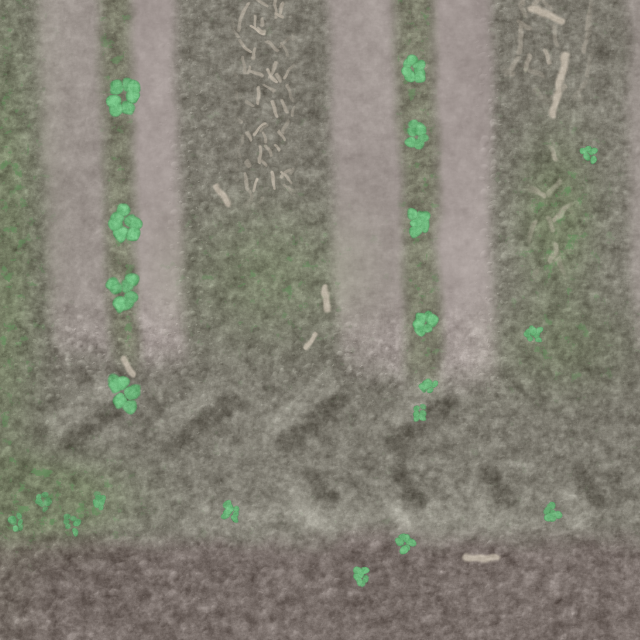
Write a WebGL 1 fragment shader that draws this texture.

```glsl
precision highp float;
uniform vec2 u_resolution;

vec2 hash2(vec2 p) {
  return fract(sin(vec2(dot(p, vec2(127.1, 311.7)), dot(p, vec2(269.5, 183.3)))) * 43758.5);
}

float corner(vec2 cell, vec2 f, vec2 o) {
  return dot(hash2(cell + o) * 2.0 - 1.0, f - o);
}

float gradientNoise(vec2 p) {
  vec2 c = floor(p), f = fract(p), u = f * f * (3.0 - 2.0 * f);
  return mix(mix(corner(c, f, vec2(0, 0)), corner(c, f, vec2(1, 0)), u.x),
             mix(corner(c, f, vec2(0, 1)), corner(c, f, vec2(1, 1)), u.x), u.y);
}

float fbm(vec2 p) {
  float sum = 0.0, amp = 1.0;
  for (int i = 0; i < 4; i++) {
    sum += amp * gradientNoise(p);
    p = p * 2.03 + 7.3;
    amp *= 0.6;
  }
  return sum;
}

float band(float v, float a, float b) {
  return smoothstep(a - 0.015, a + 0.015, v) - smoothstep(b - 0.015, b + 0.015, v);
}

float blob(vec2 p, float x, float y, float rx, float ry) {
  vec2 d = (p - vec2(x, y)) / vec2(rx, ry);
  return exp(-dot(d, d));
}

float stick(vec2 p, vec2 center, float angle, float halfLength, float width) {
  vec2 dir = vec2(cos(angle), sin(angle)), d = p - center;
  d -= dir * clamp(dot(d, dir), -halfLength, halfLength);
  return 1.0 - smoothstep(width * 0.4, width * 1.5, length(d));
}

// Signed shading of clods, lit from the upper left
float clods(vec2 q) {
  float shade = 0.0;
  for (int j = -1; j <= 1; j++) for (int i = -1; i <= 1; i++) {
    vec2 id = floor(q) + vec2(i, j), h = hash2(id);
    vec2 d = (q - id - h) * vec2(1.0, 0.8 + 0.6 * h.y);
    float r = mix(0.12, 0.55, h.x * h.x);
    shade += (1.0 - smoothstep(r * 0.65, r * 1.1, length(d))) * (0.25 + dot(d, vec2(-0.5, 0.9)) / r);
  }
  return clamp(shade, -1.2, 1.2);
}

float strawLitter(vec2 q) {
  float cover = 0.0;
  for (int j = -1; j <= 1; j++) for (int i = -1; i <= 1; i++) {
    vec2 id = floor(q) + vec2(i, j), h = hash2(id + 31.0);
    cover = max(cover, stick(q, id + h, 0.6 + 2.2 * h.y, 0.2 + 0.4 * h.x, 0.11) * (0.45 + 0.55 * hash2(id).x));
  }
  return cover;
}

float plant(vec2 p, vec2 center, float size) {
  float cover = 0.0;
  for (int i = 0; i < 7; i++) {
    vec2 h = hash2(center * 91.0 + float(i));
    float a = float(i) * 2.4 + h.x;
    vec2 leaf = center + size * (0.3 + 0.6 * h.y) * vec2(0.75 * cos(a), sin(a));
    cover = max(cover, (1.0 - smoothstep(0.2, 0.5, length(p - leaf) / size)) * (0.6 + 0.4 * h.x));
  }
  return cover;
}

void main() {
  vec2 p = gl_FragCoord.xy / u_resolution;
  float broad = fbm(p * 6.0), grain = fbm(p * 42.0), fine = fbm(p * 110.0);
  vec2 w = p + 0.006 * vec2(gradientNoise(p * 60.0), gradientNoise(p * 60.0 + 40.0));

  // Pale tracks beside the plant rows
  float x = p.x + 0.03 * (p.y - 0.7) + 0.012 * broad;
  float upper = smoothstep(0.37, 0.47, p.y + 0.05 * broad);
  float lower = 1.0 - smoothstep(0.13, 0.18, p.y + 0.04 * broad);
  float tracks = upper * (0.75 * band(x, 0.07, 0.165) + band(x, 0.208, 0.282)
    + 0.9 * band(x, 0.52, 0.628) + band(x, 0.682, 0.77) + 0.7 * smoothstep(0.97, 1.0, x));
  float gaps = upper * (band(x, 0.165, 0.208) + band(x, 0.628, 0.682));
  vec3 color = mix(vec3(0.495, 0.475, 0.445), vec3(0.645, 0.605, 0.59), tracks);
  color = mix(color, vec3(0.53, 0.485, 0.475), 0.7 * gaps);
  color = mix(color, vec3(0.465, 0.425, 0.405), lower);
  color += 0.09 * blob(p, 0.62, 0.185, 0.32, 0.03);

  // Diagonal tyre marks
  for (int i = 0; i < 4; i++) {
    vec2 rise = vec2(0.15 + 0.17 * float(i), 0.34), fall = vec2(0.5 + 0.14 * float(i), 0.24);
    color += 0.07 * stick(w, rise + vec2(-0.02, 0.028), 0.65, 0.05, 0.016)
           - 0.09 * stick(w, rise, 0.65, 0.05, 0.014)
           + 0.06 * stick(w, fall - vec2(0.03, 0.02), -0.95, 0.035, 0.014)
           - 0.1 * stick(w, fall, -0.95, 0.03, 0.012);
  }

  // Soil grain and clods, calmer on the tracks
  float rough = 1.0 - 0.75 * tracks * smoothstep(0.42, 0.58, p.y);
  color += 0.05 * broad + rough * (0.12 * grain + 0.1 * fine) + 0.02 * grain;
  float edges = blob(p, 0.3, 0.65, 0.04, 0.4) + blob(p, 0.77, 0.7, 0.025, 0.4)
    + blob(p, 0.53, 0.43, 0.12, 0.06) + blob(p, 0.13, 0.45, 0.12, 0.07);
  color += (0.045 * rough + 0.06 * min(edges, 1.0)) * clods(w * 62.0) + 0.075 * lower * clods(w * 25.0 + 7.0);

  // Low weeds and moss
  float weeds = blob(p, 0.0, 0.62, 0.06, 0.4) + 1.3 * blob(p, 0.07, 0.22, 0.12, 0.06)
    + 0.7 * blob(p, 0.42, 0.57, 0.13, 0.1) + blob(p, 0.87, 0.66, 0.06, 0.12)
    + 0.6 * blob(p, 0.88, 0.46, 0.1, 0.07) + 0.6 * gaps + 0.15 * (1.0 - lower) * (1.0 - tracks);
  weeds = min(weeds, 1.0);
  color *= mix(vec3(1.0), vec3(0.93, 1.03, 0.88), weeds);
  float sprouts = smoothstep(0.25, 0.6, fbm(p * 52.0 + 17.0) + 0.25 * weeds - 0.1);
  color = mix(color, vec3(0.39, 0.55, 0.36), 0.75 * sprouts * weeds);

  // Strewn straw and loose stalks
  float litter = band(x, 0.378, 0.458) * smoothstep(0.66, 0.72, p.y);
  float sparse = band(p.x, 0.79, 0.92) * smoothstep(0.82, 0.88, p.y) + band(p.x, 0.83, 0.89) * band(p.y, 0.57, 0.77);
  float straw = max(litter * strawLitter(w * 44.0), 0.75 * sparse * strawLitter(w * 27.0 + 5.0));
  straw = max(straw, stick(w, vec2(0.874, 0.867), 1.35, 0.048, 0.006));
  straw = max(straw, stick(w, vec2(0.853, 0.978), -0.4, 0.026, 0.006));
  straw = max(straw, stick(w, vec2(0.51, 0.533), -1.45, 0.018, 0.005));
  straw = max(straw, stick(w, vec2(0.752, 0.128), 0.0, 0.023, 0.006));
  straw = max(straw, stick(w, vec2(0.2, 0.427), -1.1, 0.013, 0.005));
  straw = max(straw, stick(w, vec2(0.348, 0.695), -1.0, 0.014, 0.005));
  straw = max(straw, stick(w, vec2(0.486, 0.466), 1.0, 0.012, 0.004));
  color = mix(color, vec3(0.77, 0.73, 0.67) + 0.08 * fine, 0.85 * straw);

  // Crop rows and stray seedlings
  vec4 leftY = vec4(0.846, 0.648, 0.542, 0.388), rightY = vec4(0.889, 0.79, 0.652, 0.495);
  vec4 lowX = vec4(0.36, 0.635, 0.565, 0.86), lowY = vec4(0.2, 0.15, 0.098, 0.197);
  vec4 sideX = vec4(0.92, 0.835, 0.67, 0.655), sideY = vec4(0.76, 0.478, 0.395, 0.353);
  float leaves = 0.0;
  for (int i = 0; i < 4; i++) {
    leaves = max(leaves, plant(w, vec2(0.193, leftY[i]), 0.031));
    leaves = max(leaves, plant(w, vec2(0.69 - 0.05 * rightY[i], rightY[i]), 0.025));
    leaves = max(leaves, 0.9 * plant(w, vec2(lowX[i], lowY[i]), 0.018));
    leaves = max(leaves, 0.8 * plant(w, vec2(sideX[i], sideY[i]), 0.016));
    leaves = max(leaves, 0.7 * plant(w, vec2(0.025 + 0.043 * float(i), 0.18 + 0.07 * fract(float(i) * 0.5)), 0.016));
  }
  vec3 leafColor = mix(vec3(0.3, 0.5, 0.32), vec3(0.47, 0.77, 0.53), leaves) + 0.12 * fine;
  gl_FragColor = vec4(mix(color, leafColor, smoothstep(0.15, 0.6, leaves)), 1.0);
}
```
